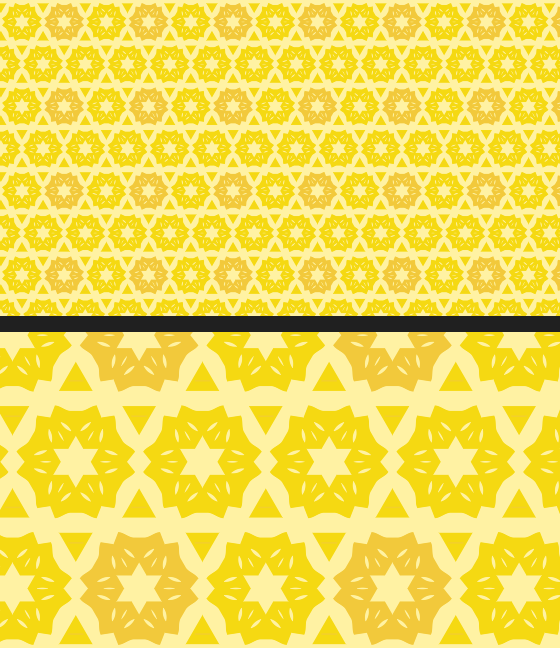
Top: the whole. Bottom: its middle third, enlarged.
Give the GLSL for this pattern, as a Shadertoy shader.

```glsl
// Staggered rows of six-petalled yellow rosettes with star centres and small triangles between.
#define PITCH 0.1336
#define ORIGIN vec2(0.02, 0.02)
#define STAR_RADIUS 0.205
#define EAR_TIP vec2(0.445, 0.165)
#define PETAL_DIP 0.402
#define SLIT_WIDTH 0.013
#define TRI_APEX 0.21
#define TRI_BASE 0.44
#define CREAM vec3(1.00, 0.95, 0.64)
#define YELLOW vec3(0.96, 0.85, 0.07)
#define AMBER vec3(0.95, 0.79, 0.23)

const float PI = 3.14159265;

// Fold the plane into half a petal: x runs along the petal axis, y across it
vec2 foldPetal(vec2 q) {
    float sector = PI / 3.0;
    float a = mod(atan(q.x, q.y) + 0.5 * sector, sector) - 0.5 * sector;
    return length(q) * vec2(cos(a), abs(sin(a)));
}

// Line from a to b that narrows towards both ends
float taperedSlit(vec2 p, vec2 a, vec2 b, float width) {
    vec2 ab = b - a;
    float t = clamp(dot(p - a, ab) / dot(ab, ab), 0.0, 1.0);
    return length(p - a - ab * t) - width * (0.25 + 3.0 * t * (1.0 - t));
}

// Two-eared petal outline with the star and slits cut out
float rosette(vec2 q) {
    vec2 p = foldPetal(q);
    float rim = p.x - mix(PETAL_DIP, EAR_TIP.x, smoothstep(0.04, EAR_TIP.y, p.y));
    float flank = dot(p - EAR_TIP, normalize(vec2(0.37, 0.95)));
    float star = dot(p, vec2(0.5, 0.866)) - 0.5 * STAR_RADIUS;
    float eye = taperedSlit(p, vec2(0.245, 0.04), vec2(0.31, 0.115), SLIT_WIDTH);
    float seam = taperedSlit(p, vec2(0.17, 0.098), vec2(0.24, 0.139), 0.5 * SLIT_WIDTH);
    return max(max(rim, flank), -min(star, min(eye, seam)));
}

// Triangle whose apex points at the row's centre line
float triangle(vec2 t) {
    float side = dot(vec2(abs(t.x), t.y - TRI_APEX), vec2(0.866, -0.5));
    return max(side, t.y - TRI_BASE);
}

float coverage(float d, float px) {
    return 1.0 - smoothstep(-0.6 * px, 0.6 * px, d);
}

void mainImage(out vec4 fragColor, in vec2 fragCoord) {
    // Grid counted from the top left, odd rows shifted by half a repeat
    vec2 uv = fragCoord / iResolution.y;
    vec2 g = vec2(uv.x, 1.0 - uv.y) / PITCH - ORIGIN;
    float row = floor(g.y);
    g.x -= 0.5 * mod(row, 2.0);
    float column = floor(g.x);
    vec2 q = fract(g) - 0.5;
    float px = 1.0 / (iResolution.y * PITCH);

    // Amber on every second rosette of every second row
    float isAmber = mod(column, 2.0) * (1.0 - mod(row, 2.0));
    vec3 petalColor = mix(YELLOW, AMBER, isAmber);

    // Triangles above and below each gap, with a faint bar
    vec2 t = vec2(0.5 - abs(q.x), abs(q.y));
    float bar = max(abs(t.y - 0.36) - 0.006, t.x - 0.06);
    vec3 triColor = mix(YELLOW, AMBER, 0.6 * coverage(bar, px));

    vec3 color = mix(CREAM, triColor, coverage(triangle(t), px));
    color = mix(color, petalColor, coverage(rosette(q), px));
    fragColor = vec4(color, 1.0);
}
```
